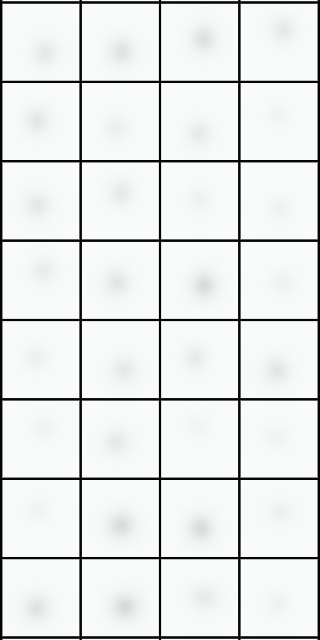
This pattern is drawn by a Shadertoy shader. Its source:

```glsl
// Square white tiles, four across and eight down, ruled by thin black lines.
// Each tile holds one soft grey smudge whose place, size and strength
// come from a hash of the tile index; the grid is centred on the canvas.

float hash(vec2 p) {
    return fract(sin(dot(p, vec2(127.1, 311.7))) * 43758.5453);
}

// Soft core with a faint wider halo, centred near the middle of the tile
float smudge(vec2 local, vec2 id) {
    vec2 jitter = vec2(hash(id + 3.1), hash(id + 17.7)) - 0.5;
    vec2 d = local - jitter * vec2(0.12, 0.34);
    d.x *= mix(0.9, 1.1, hash(id + 41.3));
    float r2 = dot(d, d);
    float h = hash(id + 8.9);
    float strength = mix(0.025, 0.135, h * h);
    return strength * (0.7 * exp(-r2 / 0.018) + 0.3 * exp(-r2 / 0.065));
}

void mainImage(out vec4 fragColor, in vec2 fragCoord) {
    float pitch = 0.24805;              // tile size in canvas widths
    float pixel = 1.0 / iResolution.x;
    vec2 p = (fragCoord - 0.5 * iResolution.xy) / iResolution.x / pitch;
    vec2 id = floor(p);
    vec2 local = fract(p) - 0.5;

    // Tile surface, slightly cool, with a faintly violet smudge
    vec3 color = vec3(0.975, 0.985, 0.98);
    color -= smudge(local, id) * vec3(1.0, 1.06, 0.98);

    // Ruled lines along the tile borders
    vec2 border = (0.5 - abs(local)) * pitch;
    float edge = min(border.x, border.y) - 0.00375;
    float line = 1.0 - smoothstep(-0.5 * pixel, 0.5 * pixel, edge);
    color = mix(color, vec3(0.015), line);

    fragColor = vec4(color, 1.0);
}
```
